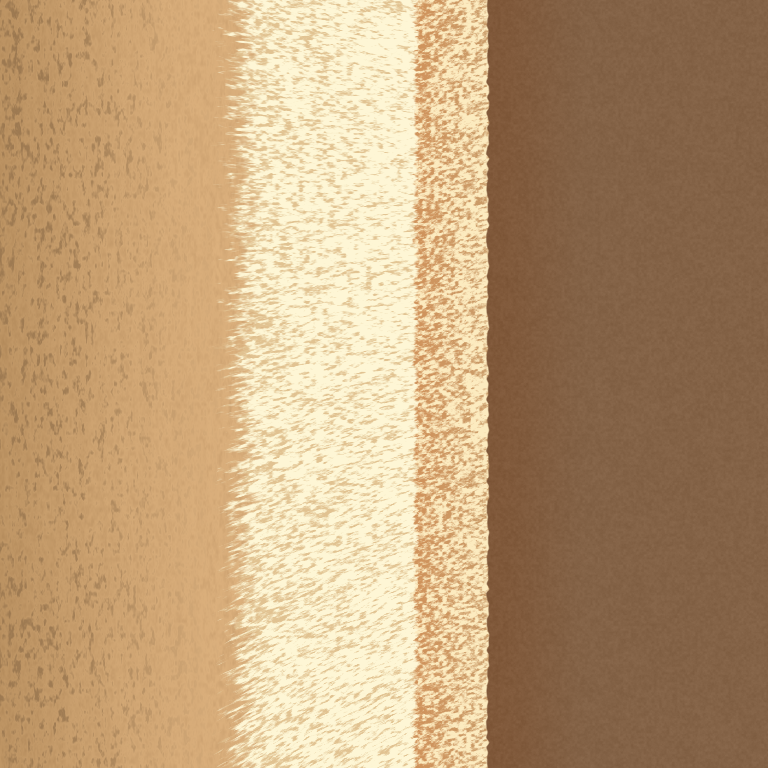
Write a WebGL 2 fragment shader that draws this texture.

```glsl
#version 300 es
precision highp float;
// Vertical bands of brushed tan, glittering cream, speckled gold and matte brown.

#define CREAM_EDGE 0.303
#define SPECKLE_EDGE 0.541
#define BROWN_EDGE 0.635
#define FLECK_SCALE vec2(125.0, 330.0)
#define STREAK_SCALE vec2(240.0, 110.0)
#define BROWN_GRAIN 0.028

uniform vec2 u_resolution;
out vec4 fragColor;

const vec3 TAN_DARK = vec3(0.72, 0.56, 0.37);
const vec3 TAN_LIGHT = vec3(0.85, 0.68, 0.48);
const vec3 TAN_SHADOW = vec3(0.53, 0.40, 0.26);
const vec3 CREAM = vec3(0.995, 0.965, 0.835);
const vec3 CREAM_FLECK = vec3(0.87, 0.74, 0.54);
const vec3 GOLD = vec3(0.79, 0.61, 0.41);
const vec3 GOLD_GLINT = vec3(0.99, 0.92, 0.75);
const vec3 BROWN = vec3(0.515, 0.385, 0.275);
const vec3 BROWN_WARM = vec3(0.50, 0.345, 0.225);

float hash(vec2 p) {
    vec3 q = fract(vec3(p.xyx) * 0.1031);
    q += dot(q, q.yzx + 33.33);
    return fract((q.x + q.y) * q.z);
}

float noise(vec2 p) {
    vec2 i = floor(p), f = fract(p);
    f = f * f * (3.0 - 2.0 * f);
    return mix(mix(hash(i), hash(i + vec2(1, 0)), f.x),
               mix(hash(i + vec2(0, 1)), hash(i + vec2(1, 1)), f.x), f.y);
}

// Layered noise, finer and weaker at each step, centred on 0.5
float grain(vec2 p) {
    float sum = 0.0, weight = 0.5;
    for (int i = 0; i < 3; i++) {
        sum += weight * noise(p);
        p = p * 1.83 + 17.3;
        weight *= 0.55;
    }
    return sum / 0.926;
}

// Brushed tan: brightens to the right, with short upright dark scratches
vec3 tanBand(vec2 uv) {
    float across = clamp(uv.x / CREAM_EDGE, 0.0, 1.0);
    vec3 color = mix(TAN_DARK, TAN_LIGHT, smoothstep(-0.35, 0.95, across));
    float streak = grain(uv * STREAK_SCALE + 5.0);
    float ribs = noise(vec2(uv.x * 150.0, uv.y * 9.0));
    float patches = noise(uv * vec2(9.0, 6.0) + 3.0);
    float wear = 1.0 - 0.8 * smoothstep(0.2, 1.0, across);
    float scratch = smoothstep(0.5, 0.86, streak + 0.16 * (ribs - 0.5) + 0.1 * (patches - 0.5));
    color = mix(color, TAN_SHADOW, 0.75 * wear * scratch);
    return color + 0.11 * (streak - 0.5) * vec3(1.0, 0.95, 0.8);
}

// Glittering cream: slanted flecks, thicker towards the left
vec3 creamBand(vec2 uv, float fleck) {
    float across = clamp((uv.x - CREAM_EDGE) / (SPECKLE_EDGE - CREAM_EDGE), 0.0, 1.0);
    float clouds = noise(uv * vec2(22.0, 30.0) + 9.0) - 0.5;
    float amount = fleck + 0.1 * clouds + 0.12 * (0.45 - across);
    return mix(CREAM, CREAM_FLECK, 0.9 * smoothstep(0.42, 0.78, amount));
}

// Speckled gold: darker by the cream, glinting towards the brown
vec3 speckleBand(vec2 uv) {
    float across = clamp((uv.x - SPECKLE_EDGE) / (BROWN_EDGE - SPECKLE_EDGE), 0.0, 1.0);
    float speck = grain((uv + vec2(0.0, -0.2 * uv.x)) * vec2(190.0, 310.0) + 41.0);
    float glint = smoothstep(0.26, 0.70, speck + 0.16 * (across - 0.4));
    vec3 base = mix(GOLD, GOLD * vec3(1.03, 0.94, 0.87), 1.0 - across);
    return mix(base, GOLD_GLINT, glint);
}

// Matte brown: warm by its edge, with faint fine grain
vec3 brownBand(vec2 uv) {
    vec3 color = mix(BROWN_WARM, BROWN, smoothstep(BROWN_EDGE, BROWN_EDGE + 0.14, uv.x));
    float fine = grain(uv * 300.0 + 71.0) - 0.5;
    float soft = noise(uv * 60.0) - 0.5;
    return color + BROWN_GRAIN * (2.0 * fine + 0.3 * soft);
}

void main() {
    vec2 uv = gl_FragCoord.xy / u_resolution;
    float pixel = 1.0 / u_resolution.x;

    // Flecks rise to the right below and level out above
    float slope = mix(0.5, -0.15, uv.y);
    vec2 slanted = vec2(uv.x, uv.y - slope * (uv.x - 0.42));
    float fleck = grain(slanted * FLECK_SCALE);

    // Ragged offsets for the band borders
    float fray = grain(slanted * vec2(70.0, 300.0) + 23.0) - 0.5;
    float tooth = noise(vec2(3.0, uv.y * 150.0)) - 0.5;

    float toCream = smoothstep(-0.016, 0.018, uv.x - CREAM_EDGE - 0.01 + 0.08 * fray);
    float toSpeckle = smoothstep(-0.003, 0.003, uv.x - SPECKLE_EDGE + 0.014 * fray + 0.004 * tooth);
    float toBrown = smoothstep(-pixel, pixel, uv.x - BROWN_EDGE + 0.004 * tooth);

    vec3 color = mix(tanBand(uv), creamBand(uv, fleck), toCream);
    color = mix(color, speckleBand(uv), toSpeckle);
    color = mix(color, brownBand(uv), toBrown);
    fragColor = vec4(clamp(color, 0.0, 1.0), 1.0);
}
```
